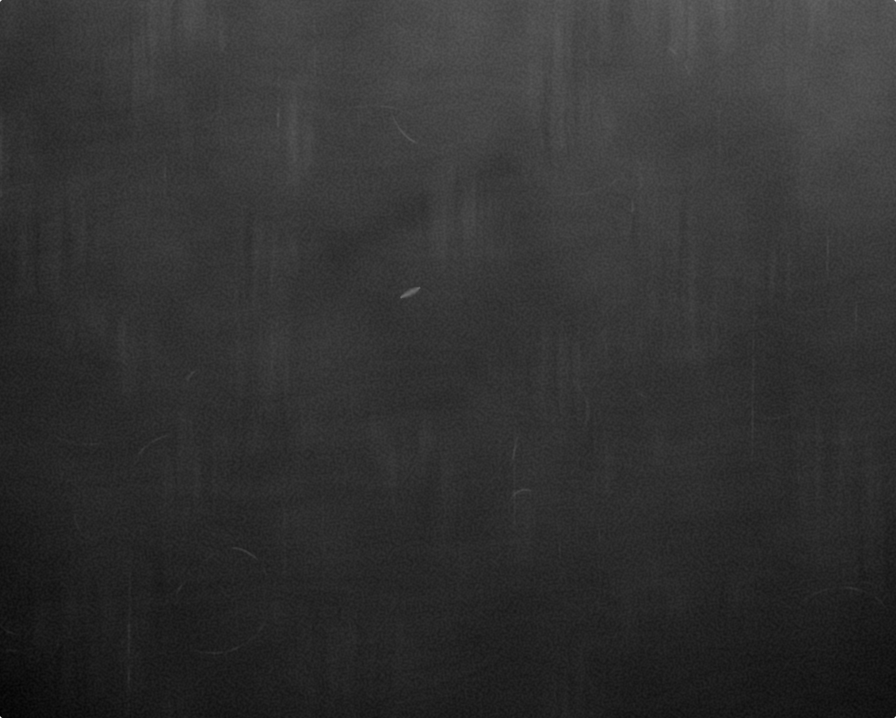
This texture is drawn by a Shadertoy shader. Its source:

```glsl
#define TONE_BOTTOM 0.138
#define TONE_TOP 0.253
#define GRAIN_AMOUNT 0.045
#define GRAIN_SCALE 265.0
#define CLOUD_AMOUNT 0.046
#define STREAK_AMOUNT 0.19
#define WIPE_AMOUNT 0.013
#define ARC_COUNT 22
#define SCRATCH_COUNT 26
#define SCRATCH_LIGHT 0.095
#define LINE_WIDTH 0.0018
#define CORNER_RADIUS 0.007

const float PI = 3.14159265;

vec2 hash2(vec2 p) {
    vec3 h = fract(p.xyx * vec3(0.1031, 0.1030, 0.0973));
    h += dot(h, h.yzx + 33.33);
    return fract((h.xx + h.yz) * h.zy);
}

float gradientNoise(vec2 p) {
    vec2 cell = floor(p), f = fract(p);
    vec2 u = f * f * f * (f * (f * 6.0 - 15.0) + 10.0);
    float corner[4];
    for (int i = 0; i < 4; i++) {
        vec2 o = vec2(i & 1, i >> 1);
        float a = 2.0 * PI * hash2(cell + o).x;
        corner[i] = dot(vec2(cos(a), sin(a)), f - o);
    }
    return mix(mix(corner[0], corner[1], u.x), mix(corner[2], corner[3], u.x), u.y);
}

float fbm(vec2 p) {
    float sum = 0.0, amp = 1.0;
    for (int i = 0; i < 5; i++) {
        sum += amp * gradientNoise(p);
        p = mat2(1.6, 1.2, -1.2, 1.6) * p + 17.3;
        amp *= 0.55;
    }
    return sum;
}

// x: distance to the segment, y: position along it from 0 to 1
vec2 segment(vec2 p, vec2 a, vec2 b) {
    vec2 ab = b - a;
    float t = clamp(dot(p - a, ab) / dot(ab, ab), 0.0, 1.0);
    return vec2(length(p - a - ab * t), t);
}

float stroke(float d, float width, float px) {
    return 1.0 - smoothstep(0.0, width + px, d);
}

// Faint partial ellipses left by erased writing
float chalkArcs(vec2 p, float aspect, float px) {
    float sum = 0.0;
    for (int i = 0; i < ARC_COUNT; i++) {
        float id = float(i);
        vec2 place = hash2(vec2(id * 7.3 + 1.0, 13.7)), form = hash2(vec2(id * 5.1, 29.1));
        vec2 look = hash2(vec2(id * 3.9, 41.3));
        vec2 q = p - place * vec2(aspect, 0.9);
        q.x *= mix(0.55, 1.3, form.x);
        float radius = mix(0.02, 0.08, form.y);
        float turn = atan(q.y, q.x) - 2.0 * PI * look.x;
        float away = abs(mod(turn + PI, 2.0 * PI) - PI);
        float span = mix(0.6, 1.7, look.y);
        float fade = 1.0 - smoothstep(0.2 * span, span, away);
        sum += stroke(abs(length(q) - radius), LINE_WIDTH, px) * fade * mix(0.25, 1.0, form.x);
    }
    return sum;
}

// Thin, mostly upright scratches
float scratches(vec2 p, float aspect, float px) {
    float sum = 0.0;
    for (int i = 0; i < SCRATCH_COUNT; i++) {
        float id = float(i);
        vec2 place = hash2(vec2(id * 6.7, 57.9)), form = hash2(vec2(id * 4.3, 73.3));
        vec2 q = p - place * vec2(aspect, 1.0);
        float halfLength = mix(0.02, 0.14, form.x * form.x);
        float lean = (form.y - 0.5) * mix(1.2, 0.03, smoothstep(0.0, 0.5, form.x));
        float fade = 1.0 - smoothstep(0.3, 1.0, abs(q.y) / halfLength);
        sum += stroke(abs(q.x - lean * q.y), LINE_WIDTH, px) * fade * mix(0.2, 0.6, form.y);
    }
    return sum;
}

void mainImage(out vec4 fragColor, in vec2 fragCoord) {
    vec2 uv = fragCoord / iResolution.xy;
    vec2 p = fragCoord / iResolution.y;
    float aspect = iResolution.x / iResolution.y;
    float px = 1.0 / iResolution.y;

    // Slate lit from the upper right, falling off at the left and bottom
    float tone = mix(TONE_BOTTOM, TONE_TOP, uv.y);
    tone -= mix(0.075, 0.045, uv.y) * exp(-7.0 * uv.x);
    tone -= 0.045 * exp(-7.0 * (1.0 - uv.x)) * (1.0 - uv.y);
    tone -= 0.028 * exp(-8.0 * uv.y);
    tone += 0.08 * uv.x * uv.y * uv.y * uv.y;

    // Wiped dust: clouds, ragged upright streaks and faint level strokes
    float light = mix(0.4, 1.0, uv.y);
    tone += CLOUD_AMOUNT * fbm(p * vec2(5.0, 4.0) + 5.2) * light;
    float patches = smoothstep(-0.1, 0.5, fbm(p * vec2(7.0, 4.5) + 31.0));
    vec2 ragged = p + vec2(0.004, 0.05) * gradientNoise(p * 14.0);
    float streaks = 0.8 * gradientNoise(ragged * vec2(48.0, 4.5));
    streaks += 0.6 * gradientNoise(ragged * vec2(125.0, 8.0) + 9.0);
    tone += STREAK_AMOUNT * patches * (0.32 * streaks + 0.08) * light;
    float level = gradientNoise(p * vec2(6.0, 60.0) + 4.0 * gradientNoise(p * 5.0));
    tone += WIPE_AMOUNT * level;

    // Dark slanted wipe
    float wipe = segment(p, vec2(0.47, 0.65), vec2(0.70, 0.77)).x / 0.022;
    tone -= 0.022 * exp(-wipe * wipe);

    // Broken chalk marks and one bright tapered dash
    float wear = smoothstep(-0.4, 0.3, gradientNoise(p * 45.0));
    tone += SCRATCH_LIGHT * wear * (chalkArcs(p, aspect, px) + scratches(p, aspect, px));
    vec2 dash = segment(p, vec2(0.559, 0.586), vec2(0.584, 0.599));
    tone += 0.2 * stroke(dash.x, 0.0055 * sqrt(sin(PI * clamp(dash.y, 0.02, 0.98))), px);

    // Fine mineral grain
    mat2 skew = mat2(0.8, 0.6, -0.6, 0.8);
    float grain = gradientNoise(skew * p * GRAIN_SCALE) + 0.5 * gradientNoise(p * GRAIN_SCALE * 0.71 + 7.4);
    tone += GRAIN_AMOUNT * grain;

    // Pale rounded corners
    vec2 edge = abs(p - 0.5 * vec2(aspect, 1.0)) - 0.5 * vec2(aspect, 1.0) + CORNER_RADIUS;
    float outside = length(max(edge, 0.0)) - CORNER_RADIUS;
    tone = mix(tone, 0.95, smoothstep(0.0, 1.5 * px, outside));

    fragColor = vec4(vec3(clamp(tone, 0.0, 1.0)), 1.0);
}
```
